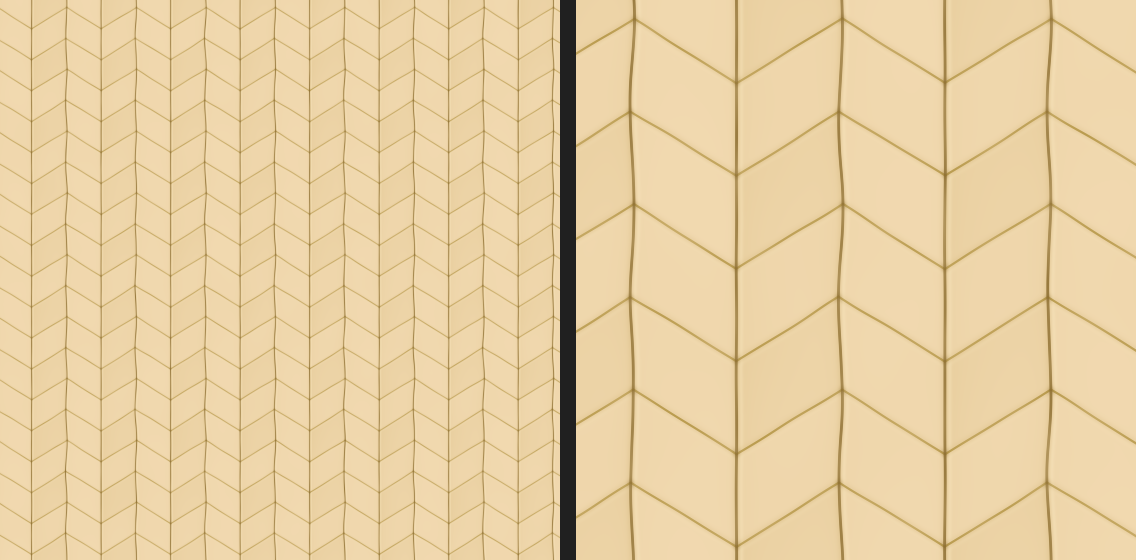
Left, the full canvas; right, a detail of the centre.
Write a Shadertoy shader that draws this pattern.

```glsl
const float PI = 3.14159265;

// Layout, as fractions of the canvas
const vec2 PITCH = vec2(0.06207, 0.05521);    // column width, tile height
const vec2 ORIGIN = vec2(0.0564, 0.8932);     // one valley joint
const float RISE = 0.0384;                    // climb of a course over one column
const float SEAM_WIDTH = 0.0017;
const float COURSE_WIDTH = 0.0013;
const float HALO_RADIUS = 0.0024;
const float EDGE_SHADOW = 0.007;
const float KINK = 0.0011;                    // zigzag of the peak seams
const float WOBBLE = 0.0010;                  // hand-drawn drift of all lines

// Colours
const vec3 LIGHT_TILE = vec3(0.945, 0.850, 0.688);
const vec3 DARK_TILE = vec3(0.908, 0.806, 0.615);
const vec3 HIGHLIGHT = vec3(0.985, 0.915, 0.765);
const vec3 HALO = vec3(0.820, 0.705, 0.470);
const vec3 SEAM = vec3(0.550, 0.430, 0.190);
const vec3 COURSE = vec3(0.700, 0.580, 0.260);

float hash(vec2 p) {
    vec3 q = fract(vec3(p.xyx) * 0.1031);
    q += dot(q, q.yzx + 33.33);
    return fract((q.x + q.y) * q.z);
}

vec2 gradient(vec2 cell) {
    float angle = 2.0 * PI * hash(cell);
    return vec2(cos(angle), sin(angle));
}

// Gradient noise, roughly -0.7 to 0.7
float noise(vec2 p) {
    vec2 i = floor(p), f = fract(p);
    vec2 u = f * f * f * (f * (f * 6.0 - 15.0) + 10.0);
    vec2 e = vec2(1.0, 0.0);
    float low = mix(dot(gradient(i), f), dot(gradient(i + e), f - e), u.x);
    float high = mix(dot(gradient(i + e.yx), f - e.yx),
                     dot(gradient(i + e.xx), f - e.xx), u.x);
    return mix(low, high, u.y);
}

// Antialiased line that fades, rather than widens, below one pixel
float stroke(float d, float width, float pixel) {
    float drawn = max(width, pixel);
    float cover = 1.0 - smoothstep(-0.6, 0.6, (abs(d) - 0.5 * drawn) / pixel);
    return cover * min(1.0, width / pixel);
}

float glow(float d, float radius) {
    return exp(-d * d / (radius * radius));
}

// Sideways drift of one vertical seam
float seamBend(float seam, float y) {
    float joint = (y - ORIGIN.y - RISE) / PITCH.y;
    float peak = mod(seam, 2.0);
    float drift = noise(vec2(seam * 7.3 + 50.5, y * 22.0 + 9.0));
    return -peak * KINK * cos(PI * joint) + WOBBLE * drift * (0.5 + 0.5 * peak);
}

void mainImage(out vec4 fragColor, in vec2 fragCoord) {
    float pixel = 1.0 / iResolution.y;
    vec2 p = fragCoord * pixel;

    // Bend space around the nearest seam
    float rawColumn = (p.x - ORIGIN.x) / PITCH.x;
    float seam = floor(rawColumn + 0.5);
    float nearSeam = 1.0 - smoothstep(0.1, 0.5, abs(rawColumn - seam));
    float x = p.x - ORIGIN.x - seamBend(seam, p.y) * nearSeam;
    float y = p.y - ORIGIN.y - 0.6 * WOBBLE * noise(p * 28.0 + 70.0);

    // Chevron coordinates: column across, course up
    float column = x / PITCH.x;
    float climb = RISE * (1.0 - abs(mod(column, 2.0) - 1.0));
    float course = (y - climb) / PITCH.y;
    vec2 tile = floor(vec2(column, course));
    vec2 local = fract(vec2(column, course));
    float slopeCos = PITCH.x / length(vec2(PITCH.x, RISE));
    float seamDist = x - seam * PITCH.x;
    float courseDist = (fract(course + 0.5) - 0.5) * PITCH.y * slopeCos;

    // Tile tone: rising columns are shaded, every second tile more strongly
    float rising = 1.0 - mod(tile.x, 2.0);
    float strong = rising * mod(tile.y, 2.0);
    float shade = 0.05 + 0.14 * rising + 0.28 * strong;
    shade += (0.06 + 0.16 * strong) * (0.5 - local.x + 0.5 * local.y);
    shade += 0.10 * (hash(tile + 40.0) - 0.5) + 0.12 * noise(p * 14.0 + 30.0);
    shade += (0.20 + 0.20 * rising) * exp(-abs(seamDist) / EDGE_SHADOW);
    vec3 color = mix(LIGHT_TILE, DARK_TILE, clamp(shade, 0.0, 1.0));

    // Pale rim right of the seams and under the courses
    color = mix(color, HIGHLIGHT, 0.45 * glow(seamDist - 0.0027, 0.0014));
    color = mix(color, HIGHLIGHT, 0.20 * glow(courseDist + 0.0025, 0.0014));

    // Soft stain along the lines, then the lines themselves
    float pressure = 0.85 + 0.3 * noise(p * 35.0 + 11.0);
    color = mix(color, HALO, 0.30 * glow(seamDist, HALO_RADIUS));
    color = mix(color, HALO, 0.25 * glow(courseDist, HALO_RADIUS));
    color = mix(color, COURSE, 0.85 * pressure * stroke(courseDist, COURSE_WIDTH, pixel));
    color = mix(color, SEAM, 0.85 * pressure * stroke(seamDist, SEAM_WIDTH, pixel));

    // Darker dots where the lines meet
    float jointDot = glow(length(vec2(seamDist, courseDist)), 0.0020);
    color = mix(color, SEAM, 0.35 * jointDot);

    fragColor = vec4(color, 1.0);
}
```
